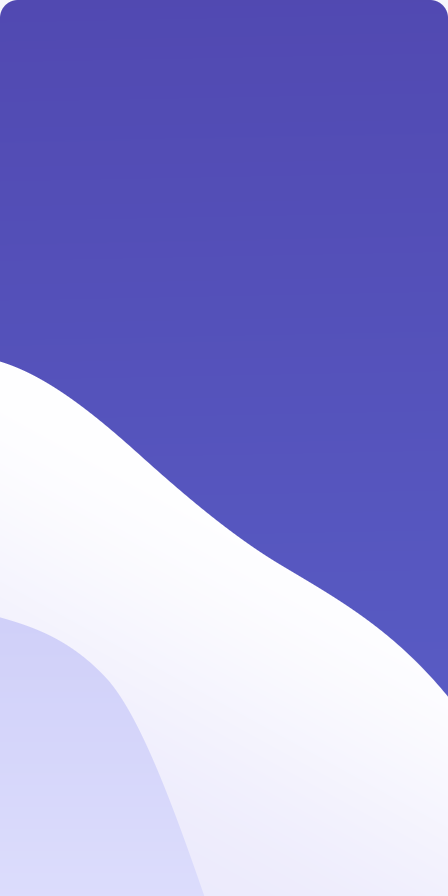
A Shadertoy shader for this background:

```glsl
// Layered wave background: an indigo sky gradient, a broad white wave falling
// to the right and a lavender hill in the lower left corner. Each outline is
// a cubic Hermite spline giving height as a function of x.

// Hermite segment between knots a and b, each (x, height, slope)
float hermite(vec3 a, vec3 b, float x) {
    float w = b.x - a.x;
    float t = (x - a.x) / w;
    float s = 1.0 - t;
    return s * s * ((1.0 + 2.0 * t) * a.y + t * w * a.z)
         + t * t * ((3.0 - 2.0 * t) * b.y - s * w * b.z);
}

float waveHeight(float x) {
    vec3 crest = vec3(0.0, 1.193, -0.30);
    vec3 slide = vec3(0.3125, 0.984, -0.90);
    vec3 bend  = vec3(0.625, 0.740, -0.60);
    vec3 foot  = vec3(1.0, 0.445, -1.22);
    if (x < slide.x) return hermite(crest, slide, x);
    if (x < bend.x) return hermite(slide, bend, x);
    return hermite(bend, foot, x);
}

float hillHeight(float x) {
    vec3 top      = vec3(0.0, 0.622, -0.28);
    vec3 shoulder = vec3(0.234, 0.490, -1.05);
    vec3 base     = vec3(0.456, 0.0, -2.90);
    return x < shoulder.x ? hermite(top, shoulder, x) : hermite(shoulder, base, x);
}

// Antialiased coverage of the area where d is negative
float cover(float d) {
    float slope = max(length(vec2(dFdx(d), dFdy(d))), 1e-5);
    return clamp(0.5 - d / slope, 0.0, 1.0);
}

// Signed distance to a box of half size h with rounded corners
float roundedBox(vec2 p, vec2 h, float r) {
    vec2 q = abs(p) - h + r;
    return length(max(q, 0.0)) + min(max(q.x, q.y), 0.0) - r;
}

void mainImage(out vec4 fragColor, in vec2 fragCoord) {
    // One unit is the canvas width; the canvas is two units tall
    vec2 p = fragCoord / iResolution.xy * vec2(1.0, 2.0);

    // Sky
    float skyDepth = (2.0 - p.y + 0.02 * p.x) / 1.56;
    vec3 color = mix(vec3(0.318, 0.286, 0.695), vec3(0.345, 0.355, 0.765), skyDepth);

    // Rounded upper corners of the sky panel
    float panel = roundedBox(p - vec2(0.5, 0.9), vec2(0.5, 1.1), 0.04);
    color = mix(vec3(0.97, 0.97, 0.99), color, cover(panel));

    // White wave, shaded along its slope
    float shade = smoothstep(0.0, 1.0, (1.22 - p.y - 0.55 * p.x) / 1.05);
    vec3 wave = mix(vec3(0.998, 0.998, 1.0), vec3(0.925, 0.918, 0.988), shade);
    color = mix(color, wave, cover(p.y - waveHeight(p.x)));

    // Lavender hill
    vec3 hill = mix(vec3(0.862, 0.865, 0.988), vec3(0.815, 0.815, 0.975), p.y / 0.62);
    color = mix(color, hill, cover(p.y - hillHeight(p.x)));

    fragColor = vec4(color, 1.0);
}
```
